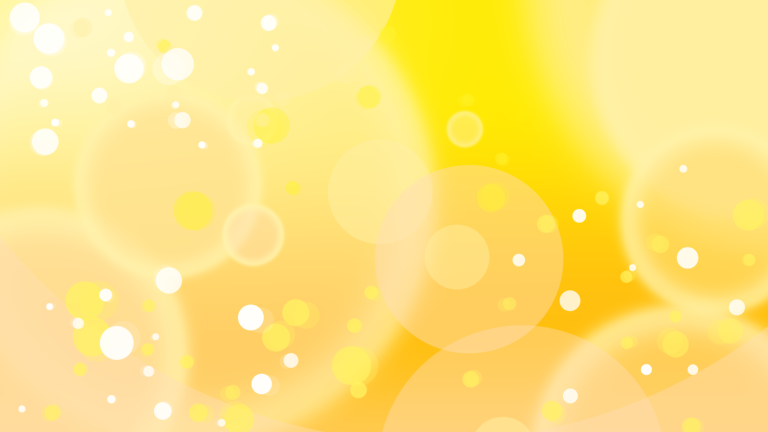
This background is drawn by a WebGL 2 fragment shader. Its source:

```glsl
#version 300 es
precision highp float;
// Sunny yellow and orange bokeh: glowing rings, clear discs and scattered light dots.

uniform vec2 u_resolution;
out vec4 fragColor;

const vec3 WHITE  = vec3(1.0, 1.0, 0.99);
const vec3 GLOW   = vec3(1.0, 0.96, 0.69);
const vec3 CREAM  = vec3(1.0, 0.94, 0.65);
const vec3 LEMON  = vec3(1.0, 0.95, 0.38);
const vec3 YELLOW = vec3(1.0, 0.92, 0.0);
const vec3 AMBER  = vec3(1.0, 0.75, 0.06);
const vec3 APRICOT = vec3(1.0, 0.81, 0.41);
const vec3 PEACH  = vec3(1.0, 0.87, 0.72);

// Three random values from a cell index and a seed
vec3 hash3(vec2 cell) {
    vec3 q = fract(cell.xyx * vec3(0.1031, 0.1030, 0.0973));
    q += dot(q, q.yxz + 33.33);
    return fract((q.xxy + q.yzz) * q.zyx);
}

// Coverage of a disc with a soft border of half width blur
float discMask(vec2 p, vec2 centre, float radius, float blur) {
    return 1.0 - smoothstep(-blur, blur, length(p - centre) - radius);
}

// Translucent disc with a blurred, luminous rim
vec3 glowDisc(vec3 base, vec2 p, vec2 centre, float radius, float blur,
              vec3 fill, float opacity, float rimStrength) {
    float d = length(p - centre) - radius;
    float width = blur * (d < 0.0 ? 1.7 : 0.9);
    vec3 filled = mix(base, fill, opacity * discMask(p, centre, radius, blur));
    return mix(filled, GLOW, rimStrength * exp(-d * d / (width * width)));
}

// Evenly spread random dots in a box, each with a fainter companion
vec3 scatterDots(vec3 base, vec2 p, vec2 corner, vec2 size, int count, float seed,
                 vec2 radii, vec3 tint, float opacity, float companion, float px) {
    vec3 col = base;
    for (int i = 0; i < count; i++) {
        vec3 h = hash3(vec2(float(i) + 1.0, seed));
        vec2 spread = fract(vec2(0.7549, 0.5698) * float(i) + seed * vec2(0.37, 0.61));
        vec2 centre = corner + size * fract(spread + 0.16 * (h.xy - 0.5));
        float radius = mix(radii.x, radii.y, h.z * h.z * h.z);
        vec2 shift = radius * vec2(0.9, 0.3) * (2.0 * h.xy - 1.0);
        float alpha = opacity * mix(0.75, 1.0, h.x);
        col = mix(col, tint, companion * discMask(p, centre + shift, radius, px));
        col = mix(col, tint, alpha * discMask(p, centre, radius, px));
    }
    return col;
}

// Yellow to amber gradient under wide, soft pools of light
vec3 backdrop(vec2 p) {
    vec3 col = mix(AMBER, YELLOW, smoothstep(0.25, 0.8, p.y));
    col = mix(col, APRICOT, 0.75 * (1.0 - smoothstep(-0.05, 0.24, p.y)));
    vec3 pool = mix(APRICOT, vec3(1.0, 0.93, 0.53), smoothstep(0.15, 0.75, p.y));
    col = glowDisc(col, p, vec2(0.44, 0.537), 0.543, 0.045, pool, 0.95, 0.55);
    col = glowDisc(col, p, vec2(1.85, 1.046), 0.6, 0.08, vec3(1.0, 0.92, 0.48), 0.95, 0.3);
    float cornerLight = length((p - vec2(0.14, 0.95)) / vec2(0.55, 0.3));
    return mix(col, vec3(1.0, 0.98, 0.82), 0.85 * exp(-cornerLight * cornerLight));
}

// Rings with luminous rims
vec3 rings(vec3 base, vec2 p) {
    vec3 col = glowDisc(base, p, vec2(1.736, 0.861), 0.36, 0.025, CREAM, 0.85, 0.3);
    col = glowDisc(col, p, vec2(1.655, 0.49), 0.205, 0.022, vec3(1.0, 0.86, 0.44), 0.65, 0.65);
    col = glowDisc(col, p, vec2(1.574, -0.05), 0.325, 0.03, vec3(1.0, 0.83, 0.45), 0.7, 0.65);
    col = glowDisc(col, p, vec2(0.093, 0.178), 0.325, 0.03, vec3(1.0, 0.88, 0.62), 0.75, 0.65);
    col = glowDisc(col, p, vec2(0.389, 0.572), 0.206, 0.018, vec3(1.0, 0.89, 0.58), 0.75, 0.65);
    col = glowDisc(col, p, vec2(0.586, 0.456), 0.067, 0.007, PEACH, 0.4, 0.7);
    col = glowDisc(col, p, vec2(0.583, 0.722), 0.055, 0.006, CREAM, 0.45, 0.5);
    return glowDisc(col, p, vec2(1.076, 0.701), 0.039, 0.005, CREAM, 0.45, 0.5);
}

// Crisp translucent discs, and the peach band outside one huge circle
vec3 clearDiscs(vec3 base, vec2 p, float px) {
    float band = 1.0 - discMask(p, vec2(0.995, 1.255), 1.278, px);
    vec3 col = mix(base, PEACH, 0.42 * band);
    col = mix(col, CREAM, 0.65 * discMask(p, vec2(0.602, 1.093), 0.328, px));
    col = mix(col, PEACH, 0.42 * discMask(p, vec2(1.208, -0.088), 0.335, px));
    col = mix(col, CREAM, 0.5 * discMask(p, vec2(1.164, -0.04), 0.075, px));
    col = mix(col, CREAM, 0.5 * discMask(p, vec2(0.88, 0.556), 0.121, px));
    col = mix(col, PEACH, 0.47 * discMask(p, vec2(1.086, 0.4), 0.218, px));
    return mix(col, CREAM, 0.45 * discMask(p, vec2(1.058, 0.405), 0.075, px));
}

void main() {
    vec2 p = gl_FragCoord.xy / u_resolution.y;
    float px = 0.8 / u_resolution.y;
    vec3 col = clearDiscs(rings(backdrop(p), p), p, px);

    // Lemon and cream dots
    vec2 lemonRadii = vec2(0.014, 0.046);
    col = scatterDots(col, p, vec2(0.05, 0.02), vec2(0.85, 0.34), 16, 3.0, lemonRadii, LEMON, 0.75, 0.3, px);
    col = scatterDots(col, p, vec2(1.08, 0.01), vec2(0.66, 0.54), 14, 8.0, lemonRadii, LEMON, 0.7, 0.3, px);
    col = scatterDots(col, p, vec2(0.3, 0.5), vec2(0.95, 0.47), 9, 5.0, lemonRadii, vec3(1.0, 0.95, 0.2), 0.5, 0.2, px);
    col = scatterDots(col, p, vec2(0.05, 0.7), vec2(0.85, 0.28), 8, 12.0, vec2(0.016, 0.05), CREAM, 0.55, 0.2, px);

    // White sparkles
    vec2 sparkRadii = vec2(0.008, 0.042);
    col = scatterDots(col, p, vec2(0.03, 0.66), vec2(0.7, 0.34), 22, 17.0, sparkRadii, WHITE, 1.0, 0.3, px);
    col = scatterDots(col, p, vec2(0.04, 0.02), vec2(0.64, 0.36), 14, 23.0, sparkRadii, WHITE, 1.0, 0.15, px);
    col = scatterDots(col, p, vec2(1.2, 0.02), vec2(0.53, 0.62), 11, 29.0, sparkRadii, WHITE, 1.0, 0.0, px);

    fragColor = vec4(col, 1.0);
}
```
